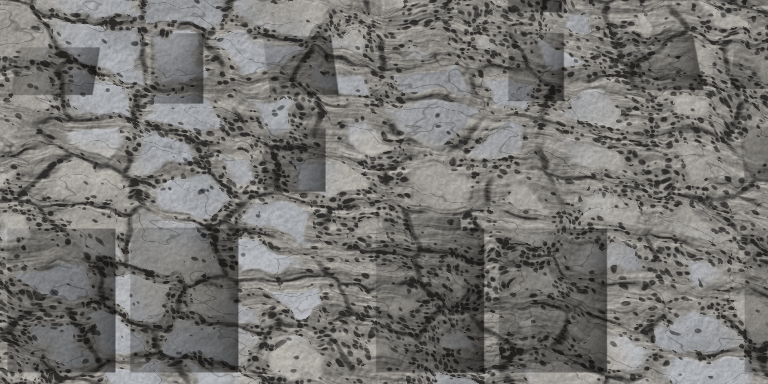
Write a WebGL 1 fragment shader that draws this texture.

```glsl
precision highp float;
// Weathered grey rock: cracked slabs, pitted layered rims and hard-edged shadow panels.
uniform vec2 u_resolution;

float hash(vec2 p) {
  vec3 q = fract(vec3(p.xyx) * 0.1031);
  q += dot(q, q.yzx + 33.33);
  return fract((q.x + q.y) * q.z);
}

vec2 hash2(vec2 p) {
  return vec2(hash(p), hash(p + 57.3));
}

float noise(vec2 p) {
  vec2 i = floor(p), f = fract(p);
  f = f * f * (3.0 - 2.0 * f);
  float low = mix(hash(i), hash(i + vec2(1.0, 0.0)), f.x);
  float high = mix(hash(i + vec2(0.0, 1.0)), hash(i + 1.0), f.x);
  return mix(low, high, f.y);
}

float fbm(vec2 p) {
  float sum = 0.0, gain = 0.53;
  for (int i = 0; i < 4; i++) {
    sum += gain * noise(p);
    p = mat2(1.6, 1.2, -1.2, 1.6) * p + 7.1;
    gain *= 0.5;
  }
  return sum;
}

// Thin lines along the middle level of a noise field
float veins(vec2 p, float width) {
  return 1.0 - smoothstep(0.0, width, abs(fbm(p) - 0.5));
}

// Voronoi slabs: x = distance to the border, y = random value of the slab
vec2 slabs(vec2 p) {
  vec2 cell = floor(p), nearest = vec2(0.0), id = vec2(0.0);
  float best = 9.0, border = 9.0;
  for (int y = -1; y <= 1; y++) for (int x = -1; x <= 1; x++) {
    vec2 c = cell + vec2(x, y);
    vec2 r = c + 0.12 + 0.76 * hash2(c) - p;
    if (dot(r, r) < best) { best = dot(r, r); nearest = r; id = c; }
  }
  for (int y = -2; y <= 2; y++) for (int x = -2; x <= 2; x++) {
    vec2 c = cell + vec2(x, y);
    vec2 r = c + 0.12 + 0.76 * hash2(c) - p;
    vec2 gap = r - nearest;
    if (dot(gap, gap) > 0.0001) border = min(border, dot(0.5 * (r + nearest), normalize(gap)));
  }
  return vec2(border, hash(id + 4.7));
}

// Scattered round holes of varied size
float pits(vec2 p, float amount) {
  vec2 cell = floor(p);
  float hole = 0.0;
  for (int y = -1; y <= 1; y++) for (int x = -1; x <= 1; x++) {
    vec2 c = cell + vec2(x, y);
    float radius = mix(0.22, 0.6, hash(c + 3.1)) * step(hash(c + 8.9), amount);
    float d = length(p - c - 0.2 - 0.6 * hash2(c));
    hole = max(hole, 1.0 - smoothstep(radius - 0.2, radius + 0.12, d));
  }
  return hole * step(0.01, amount);
}

vec2 bend(vec2 p) {
  vec2 broad = vec2(fbm(p * 5.0), fbm(p * 5.0 + 19.0)) - 0.5;
  vec2 fine = vec2(noise(p * 28.0), noise(p * 28.0 + 31.0)) - 0.5;
  vec2 w = p + 0.08 * broad + 0.012 * fine;
  return w + vec2(0.12 * w.y, 0.13 * w.x);
}

// x = height, y = smooth slab face, z = border distance, w = slab value
vec4 rock(vec2 p) {
  vec2 w = bend(p);
  vec2 slab = slabs(w * vec2(4.6, 8.2));
  float rough = smoothstep(0.42, 0.7, noise(p * 2.8 + 5.0));
  float rim = mix(0.04, 0.2, slab.y) + 0.2 * rough;
  float face = smoothstep(rim - 0.05, rim + 0.05, slab.x + 0.16 * (noise(w * 26.0) - 0.5));
  float level = slab.x * 9.0 + 2.0 * fbm(w * vec2(9.0, 30.0));
  float ledges = floor(level) + smoothstep(0.55, 1.0, fract(level));
  float layers = fbm(w * vec2(8.0, 62.0));
  float height = mix(0.16 * ledges + 0.8 * layers, 0.65 + 0.3 * slab.y, face);
  height += 0.5 * fbm(p * vec2(26.0, 38.0)) + 0.22 * noise(p * 95.0);
  return vec4(height, face, slab.x, slab.y);
}

// Shadow in a slanted box inside a unit cell, deepest at right and bottom
float panel(vec2 uv, vec2 low, vec2 high, float slant, float soft) {
  uv.x += slant * (uv.y - 0.5);
  vec2 inside = smoothstep(low - soft, low + soft, uv) * (1.0 - smoothstep(high - soft, high + soft, uv));
  vec2 t = clamp((uv - low) / (high - low), 0.0, 1.0);
  float depth = 0.14 + 0.3 * pow(t.x, 3.0) + 0.14 * (1.0 - t.y);
  return inside.x * inside.y * depth;
}

float shadows(vec2 p) {
  // Small panels over the whole surface
  vec2 grid = p / vec2(0.31, 0.235);
  vec2 cell = floor(grid), r = hash2(cell + 12.0);
  float slant = 0.35 * (r.x - 0.5) * step(0.55, r.y);
  float small = panel(fract(grid), 0.1 + 0.18 * r, 0.7 + 0.2 * r.yx, slant, 0.01);
  small *= step(hash(cell + 2.6), 0.62) * step(0.4, p.y);
  // A row of tall panels, two in every three
  float column = p.x / 0.32;
  float tall = panel(vec2(fract(column), (p.y - 0.03) / 0.375), vec2(0.06, 0.0), vec2(0.94, 1.0), 0.0, 0.008);
  tall *= step(mod(floor(column), 3.0), 1.5);
  return max(small, tall);
}

void main() {
  vec2 p = gl_FragCoord.xy / u_resolution.y;
  vec2 w = bend(p);
  vec4 stone = rock(p);
  float face = stone.y;
  float relief = stone.x - rock(p + vec2(-0.0025, 0.0035)).x;

  // Pale slab faces and darker layered rims
  float slabTone = 0.645 + 0.08 * (stone.w - 0.5) + 0.16 * (fbm(p * 11.0) - 0.5);
  float rimTone = 0.53 + 0.3 * (fbm(w * vec2(10.0, 75.0)) - 0.5);
  float tone = mix(rimTone, slabTone, face);
  tone += clamp(relief * mix(0.6, 0.45, face), -0.24, 0.13);

  // Cracks, fissures and holes
  float crack = 1.0 - smoothstep(0.01, 0.06, stone.z);
  tone -= 0.24 * crack * smoothstep(0.25, 0.6, noise(p * 14.0));
  tone -= 0.13 * veins(w * vec2(6.0, 13.0) + 3.0, 0.016);
  float pitted = smoothstep(0.35, 0.65, noise(p * vec2(8.0, 12.0) + 40.0));
  float amount = mix(0.12 + 0.5 * pitted, 0.07 * pitted, face);
  tone -= 0.3 * pits(w * vec2(62.0, 85.0), amount);
  tone += 0.07 * (noise(p * 210.0) - 0.5);

  tone = clamp(tone, 0.17, 0.73) * (1.0 - shadows(p));
  vec3 warm = vec3(1.02, 1.0, 0.965), cool = vec3(0.985, 1.0, 1.025);
  vec3 tint = mix(warm, cool, face * smoothstep(0.3, 0.65, noise(p * 4.0 + 9.0)));
  gl_FragColor = vec4(tone * tint, 1.0);
}
```
